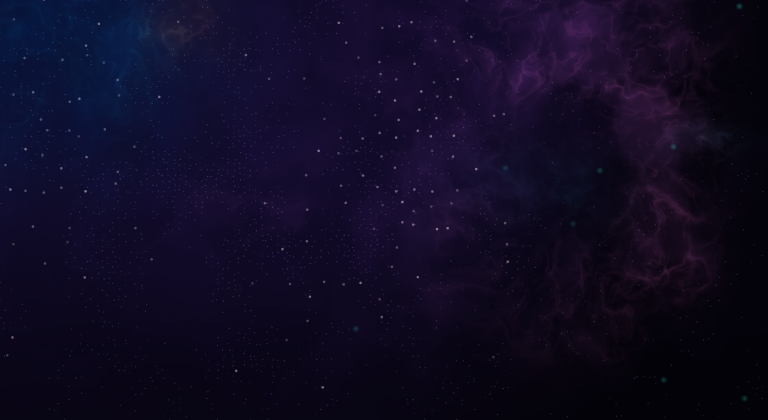
A Shadertoy shader for this texture:

```glsl
// Deep-space nebula: dim indigo sky, blue haze at the upper left and a ring of
// violet gas at the right. Gas is gradient-noise fbm, its fine threads are the
// zero lines of warped noise, and the stars are jittered dots in hashed cells.

const vec3 VOID_BLACK = vec3(0.010, 0.005, 0.028);
const vec3 INDIGO = vec3(0.073, 0.043, 0.172);
const vec3 BLUE_HAZE = vec3(-0.055, 0.050, 0.085);
const vec3 VIOLET_GAS = vec3(0.150, 0.068, 0.150);
const vec3 MAUVE_THREAD = vec3(0.290, 0.130, 0.235);
const vec3 TEAL = vec3(0.000, 0.170, 0.180);
const vec3 EMBER = vec3(0.220, 0.090, 0.030);
const vec3 STAR_GREY = vec3(0.440, 0.390, 0.340);
const vec3 DUST_BLUE = vec3(0.150, 0.150, 0.220);
const vec3 STAR_GREEN = vec3(0.050, 0.420, 0.340);

vec2 hash2(vec2 p) {
    vec3 q = fract(p.xyx * vec3(0.1031, 0.1030, 0.0973));
    q += dot(q, q.yzx + 33.33);
    return fract((q.xx + q.yz) * q.zy);
}

float cornerSlope(vec2 cell, vec2 corner, vec2 f) {
    return dot(hash2(cell + corner) * 2.0 - 1.0, f - corner);
}

// Gradient noise, roughly -0.7 to 0.7
float noise(vec2 p) {
    vec2 i = floor(p), f = p - i;
    vec2 u = f * f * f * (f * (f * 6.0 - 15.0) + 10.0);
    vec2 e = vec2(1.0, 0.0);
    return mix(mix(cornerSlope(i, e.yy, f), cornerSlope(i, e.xy, f), u.x),
               mix(cornerSlope(i, e.yx, f), cornerSlope(i, e.xx, f), u.x), u.y);
}

vec2 nextOctave(vec2 p) {
    return mat2(1.6, 1.2, -1.2, 1.6) * p + 17.3;
}

float fbm(vec2 p) {
    float sum = 0.0, amp = 0.6;
    for (int i = 0; i < 5; i++) {
        sum += amp * noise(p);
        p = nextOctave(p);
        amp *= 0.5;
    }
    return sum;
}

// Thin bright strands along the zero lines of each octave, broken into pieces
float threads(vec2 p, float sharpness) {
    float sum = 0.0, amp = 0.5;
    for (int i = 0; i < 4; i++) {
        float strand = exp(-abs(noise(p)) * sharpness);
        sum += amp * strand * smoothstep(-0.15, 0.35, noise(p * 0.6 + 41.0));
        p = nextOctave(p);
        amp *= 0.85;
        sharpness *= 0.75;
    }
    return sum;
}

float glow(vec2 p, vec2 centre, vec2 radius) {
    vec2 d = (p - centre) / radius;
    return exp(-dot(d, d));
}

// One jittered dot per cell; softness is the width of its edge
float stars(vec2 p, float cell, float radius, float density, float softness) {
    vec2 id = floor(p / cell);
    vec2 centre = (id + 0.2 + 0.6 * hash2(id)) * cell;
    vec2 traits = hash2(id + 71.7);
    float disc = clamp((radius - length(p - centre)) / softness + 0.5, 0.0, 1.0);
    return disc * step(traits.x, density) * (0.4 + 0.6 * traits.y);
}

void mainImage(out vec4 fragColor, in vec2 fragCoord) {
    float pixel = 1.0 / iResolution.y;
    vec2 p = fragCoord * pixel;
    vec2 warp = vec2(fbm(p * 3.5), fbm(p * 3.5 + 9.2));
    vec2 curl = vec2(fbm(p * 11.0 + 4.1), fbm(p * 11.0 + 23.6));
    vec2 q = p + 0.15 * warp;
    float cloud = smoothstep(-0.25, 0.40, fbm(q * 5.5 + 3.0));
    float strands = threads((q + 0.05 * curl) * 6.0, 22.0);

    // Sky fades toward the bottom and the right
    float light = mix(0.36, 1.0, smoothstep(-0.05, 0.62, p.y));
    light *= 1.0 - 0.88 * smoothstep(0.95, 1.65, p.x + 0.40 * (0.5 - p.y));
    light *= 0.9 + 0.2 * cloud;
    vec3 col = mix(VOID_BLACK, INDIGO, light);

    // Blue corner with teal wisps and a small ember
    float corner = glow(q, vec2(0.10, 0.92), vec2(0.36, 0.31));
    col += BLUE_HAZE * corner * (0.6 + 0.5 * cloud);
    col += TEAL * corner * strands * 0.45;
    col += TEAL * 0.4 * glow(q, vec2(0.33, 0.88), vec2(0.14, 0.09)) * (0.4 + strands);
    col += EMBER * glow(q, vec2(0.44, 0.93), vec2(0.08, 0.08)) * (0.2 + strands);

    // Violet ring, open to the left, with fainter gas in the middle
    float ringOffset = length((q - vec2(1.32, 0.58)) / vec2(1.0, 1.1)) - 0.30;
    float ring = exp(-pow(ringOffset / 0.12, 2.0)) * smoothstep(0.90, 1.45, p.x);
    ring += 0.55 * glow(q, vec2(1.52, 0.92), vec2(0.24, 0.16));
    ring += 0.40 * glow(q, vec2(1.21, 0.84), vec2(0.09, 0.10));
    ring *= smoothstep(1.82, 1.66, p.x) * smoothstep(-0.05, 0.35, p.y);
    float veil = glow(q, vec2(1.03, 0.70), vec2(0.30, 0.45));
    veil += glow(q, vec2(0.55, 0.52), vec2(0.15, 0.13));
    col += VIOLET_GAS * cloud * (0.72 * ring + 0.22 * veil);
    col += MAUVE_THREAD * strands * (0.72 * ring + 0.17 * veil);
    float tealGas = glow(q, vec2(1.30, 0.57), vec2(0.17, 0.10));
    tealGas += glow(q, vec2(1.70, 0.64), vec2(0.09, 0.05));
    col += TEAL * tealGas * (0.2 * cloud + 0.5 * strands);

    // Star band, fine dust and a few soft green stars
    float band = glow(p, vec2(0.94, 0.68), vec2(0.20, 0.42));
    band += 0.6 * glow(p, vec2(0.12, 0.70), vec2(0.24, 0.32));
    float dust = 0.15 + glow(p, vec2(0.60, 0.50), vec2(0.50, 0.55));
    float clump = smoothstep(-0.3, 0.4, noise(p * 6.0 + 8.0));
    col += STAR_GREY * stars(p, 0.044, 0.0030, 0.75 * band, pixel);
    col += DUST_BLUE * stars(p + 5.0, 0.013, 0.0014, 0.8 * dust * clump, pixel);
    col += STAR_GREEN * stars(p + 2.3, 0.19, 0.003, 0.14, 0.010 + pixel);

    fragColor = vec4(max(col, 0.0), 1.0);
}
```
